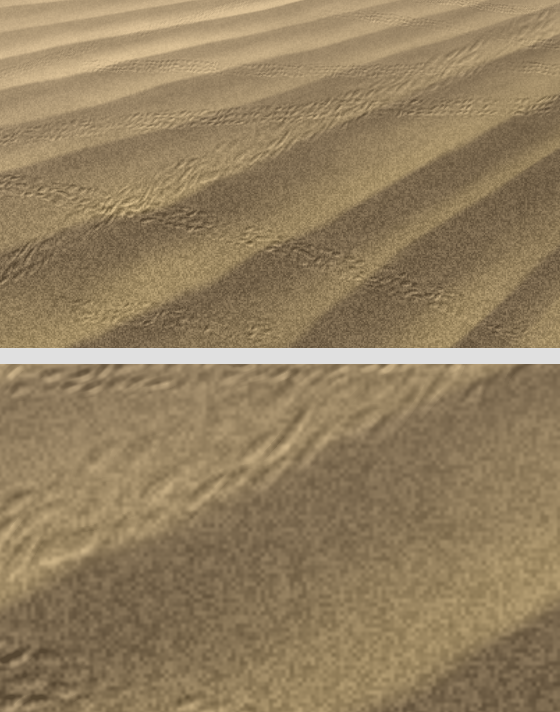
Top, the full canvas; bottom, a detail of the centre.
Reproduce this texture procedurally as a Shadertoy shader.

```glsl
// Wind-rippled desert sand in low light, crossed by trails of small prints.
#define VANISH vec2(2.9, 1.4)   // point where the ripples converge
#define RIPPLE_STEP 0.27        // log spacing between ripples
#define RIPPLE_GAIN 0.38
#define WARP 0.36               // waviness of the ripples
#define HAZE_GAIN 0.54
#define PRINT_GAIN 0.36
#define GRAIN_GAIN 0.56
#define GRAIN_FREQ 250.0
#define SHADE_TONE 0.13
#define DARK_SAND vec3(0.40, 0.335, 0.245)
#define LIGHT_SAND vec3(0.82, 0.72, 0.565)

const int TRAILS = 8;
// Each trail: start height, slope, bend, half width
const vec4 trailPath[TRAILS] = vec4[TRAILS](
    vec4(0.23, 0.50, -0.04, 0.050), vec4(0.615, 0.09, -0.02, 0.027),
    vec4(0.80, 0.03, -0.02, 0.019), vec4(0.46, -0.11, -0.11, 0.036),
    vec4(1.07, -0.12, 0.0, 0.016), vec4(0.14, -0.12, 0.0, 0.038),
    vec4(0.985, 0.0, 0.0, 0.012), vec4(0.79, 0.28, 0.0, 0.015));
// Each trail: first x, last x, strength
const vec3 trailSpan[TRAILS] = vec3[TRAILS](
    vec3(-1.0, 3.0, 0.9), vec3(-1.0, 3.0, 0.9),
    vec3(0.2, 3.0, 0.7), vec3(-1.0, 3.0, 1.0),
    vec3(0.9, 3.0, 0.7), vec3(0.1, 0.85, 0.8),
    vec3(1.15, 3.0, 0.6), vec3(-1.0, 0.8, 0.35));

float hash(vec2 p) {
    vec3 q = fract(vec3(p.xyx) * 0.1031);
    q += dot(q, q.yzx + 33.33);
    return fract((q.x + q.y) * q.z);
}

float noise(vec2 p) {
    vec2 i = floor(p), f = fract(p);
    f = f * f * (3.0 - 2.0 * f);
    return mix(mix(hash(i), hash(i + vec2(1, 0)), f.x),
               mix(hash(i + vec2(0, 1)), hash(i + vec2(1, 1)), f.x), f.y);
}

float fbm(vec2 p) {
    float sum = 0.0, amp = 0.5;
    for (int i = 0; i < 4; i++) {
        sum += amp * noise(p);
        p = p * 2.03 + 17.3;
        amp *= 0.5;
    }
    return sum;
}

// Slanted oval dents in staggered rows; q is measured in print sizes
float prints(vec2 q, float seed) {
    q += 0.9 * vec2(noise(q * 0.7 + seed), noise(q * 0.7 + seed + 31.0));
    float row = floor(q.y);
    q.x += 0.5 * row - 0.8 * fract(q.y);
    vec2 cell = vec2(floor(q.x), row) + seed;
    vec2 f = fract(q) - 0.5;
    f += 0.25 * (vec2(hash(cell), hash(cell + 7.0)) - 0.5);
    return -smoothstep(0.5, 0.15, length(f)) * (0.3 + 0.7 * hash(cell + 3.0));
}

// Relief of all the trails
float trailHeight(vec2 p) {
    float h = 0.0;
    float crumbs = 0.5 * noise(p * vec2(75.0, 110.0));
    for (int i = 0; i < TRAILS; i++) {
        vec4 path = trailPath[i];
        vec3 span = trailSpan[i];
        float seed = float(i) * 13.0;
        float slope = path.y + 2.0 * path.z * p.x;
        float mid = path.x + p.x * (path.y + path.z * p.x);
        mid += 0.03 * (noise(vec2(p.x * 4.0, seed)) - 0.5);
        float across = (p.y - mid) * inversesqrt(1.0 + slope * slope) / path.w;
        float ends = smoothstep(span.x, span.x + 0.1, p.x)
                   * smoothstep(span.y, span.y - 0.1, p.x);
        float worn = smoothstep(0.2, 0.5, noise(p * 9.0 + seed));
        float bed = smoothstep(1.25, 0.7, abs(across)) * mix(0.35, 1.0, worn);
        float rim = exp(-14.0 * pow(abs(across) - 1.05, 2.0));
        vec2 q = vec2(p.x * 1.25 / path.w, across * 1.6);
        h += span.z * ends * (bed * (prints(q, seed) + crumbs) + 0.2 * rim * worn);
    }
    return h;
}

// Slow rise to a lit crest, then a quick drop into shade
float ripples(vec2 p) {
    float ray = max(VANISH.y - p.y, 0.05) / max(VANISH.x - p.x, 0.2);
    float level = log(ray) + 0.693;
    float phase = level / RIPPLE_STEP + 3.0 * min(level + 0.4, 0.0) + 0.85;
    phase += WARP * (2.0 * fbm(vec2(p.x * 1.8, ray * 9.0)) - 0.95);
    float f = fract(phase);
    float crest = smoothstep(0.15, 0.85, f) * smoothstep(1.0, 0.87, f);
    return crest * (0.6 + 0.8 * noise(vec2(p.x * 2.5, floor(phase) * 5.0 + 40.0)));
}

void mainImage(out vec4 fragColor, in vec2 fragCoord) {
    vec2 p = fragCoord / iResolution.y;
    float haze = smoothstep(0.3, 1.15, p.y - 0.22 * (p.x - 0.8));

    // Broad light on the ripples
    float crest = ripples(p);
    float tone = SHADE_TONE + RIPPLE_GAIN * mix(1.0, 0.85, haze) * crest;
    tone += HAZE_GAIN * haze + 0.16 * (fbm(p * vec2(4.0, 7.0)) - 0.47);

    // Thin wind streaks along the ripples
    vec2 streak = vec2(p.x + 0.3 * p.y, p.y - 0.3 * p.x);
    tone += 0.16 * (fbm(streak * vec2(9.0, 50.0)) - 0.47) * smoothstep(0.2, 0.9, p.y);

    // Side light on the prints
    vec2 toLight = vec2(-0.0016, 0.0024);
    float relief = trailHeight(p - toLight) - trailHeight(p + toLight);
    tone += PRINT_GAIN * clamp(relief, -1.0, 1.0) * mix(1.25, 0.75, p.y);

    // Sand grains, softer with distance
    float grain = 0.7 * noise(p * GRAIN_FREQ) + 0.3 * noise(p * GRAIN_FREQ * 0.5 + 9.0) - 0.5;
    tone += GRAIN_GAIN * grain * mix(1.0, 0.28, smoothstep(0.2, 0.95, p.y));

    vec3 sand = mix(DARK_SAND, LIGHT_SAND, clamp(tone, -0.15, 1.1));
    sand.b -= 0.03 * crest * (1.0 - haze);
    fragColor = vec4(sand, 1.0);
}
```
